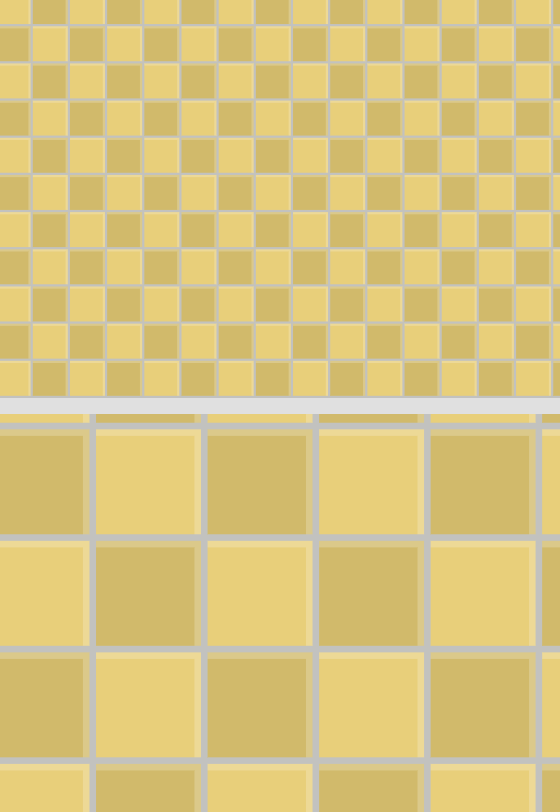
Top: the whole. Bottom: its middle third, enlarged.
Write a WebGL 2 fragment shader that draws this pattern.

```glsl
#version 300 es
precision highp float;
// Two-tone checkerboard of square tiles with grey grout and a pale bevel on the top and right edges.

uniform vec2 u_resolution;
out vec4 outColor;

// Layout, in tile pitches
const float TILES_DOWN = 364.0 / 34.0;
const vec2 GROUT_ORIGIN = vec2(29.0, 1.0) / 34.0;
const float GROUT_HALF = 1.0 / 34.0;
const float BEVEL_WIDTH = 2.0 / 34.0;
const float BEVEL_STRENGTH = 0.21;

const vec3 LIGHT_TILE = vec3(0.910, 0.810, 0.480);
const vec3 DARK_TILE = vec3(0.820, 0.730, 0.420);
const vec3 GROUT = vec3(0.760, 0.760, 0.750);

// Coverage of the region closer than width, smoothed over one pixel
float band(float dist, float width, float pixel) {
    return clamp((width - dist) / pixel + 0.5, 0.0, 1.0);
}

// Alternates between the two tile colours
vec3 checker(vec2 id, vec3 evenColor, vec3 oddColor) {
    return mix(evenColor, oddColor, mod(id.x + id.y, 2.0));
}

void main() {
    float pixel = TILES_DOWN / u_resolution.y;
    vec2 p = gl_FragCoord.xy * pixel - GROUT_ORIGIN;
    vec2 local = fract(p);

    // Flat tile
    vec3 color = checker(floor(p), DARK_TILE, LIGHT_TILE);

    // Bevel along the top and right
    vec2 toFarEdge = 1.0 - local;
    float bevel = band(min(toFarEdge.x, toFarEdge.y), GROUT_HALF + BEVEL_WIDTH, pixel);
    color = mix(color, vec3(1.0), bevel * BEVEL_STRENGTH);

    // Grout, centred on the cell borders
    vec2 toEdge = min(local, toFarEdge);
    float grout = band(min(toEdge.x, toEdge.y), GROUT_HALF, pixel);
    color = mix(color, GROUT, grout);

    outColor = vec4(color, 1.0);
}
```
